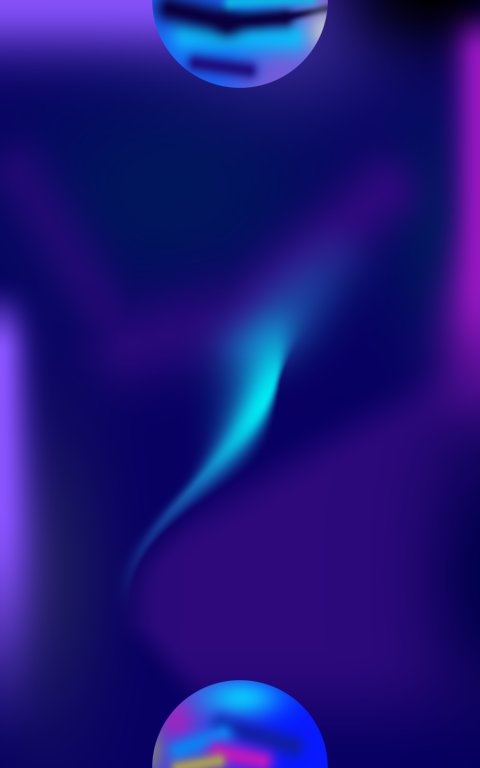
This background is drawn by a WebGL 1 fragment shader. Its source:

```glsl
precision highp float;

uniform vec2 u_resolution;

const float ORB_RADIUS = 0.183;
const vec3 NAVY = vec3(0.03, 0.0, 0.385);
const vec3 TEAL_NAVY = vec3(0.0, 0.085, 0.36);
const vec3 PLUM = vec3(0.175, 0.035, 0.485);
const vec3 VIOLET = vec3(0.54, 0.33, 1.0);
const vec3 MAGENTA = vec3(0.58, 0.09, 0.75);
const vec3 AZURE = vec3(0.11, 0.42, 0.76);
const vec3 CYAN = vec3(0.0, 0.91, 0.95);
const vec3 INK = vec3(0.04, 0.0, 0.24);

float bell(float d, float width) {
  d /= width;
  return exp(-d * d);
}

float fall(float low, float high, float v) {
  return 1.0 - smoothstep(low, high, v);
}

// Soft ellipse
float spot(vec2 p, vec2 center, vec2 radii) {
  return bell(length((p - center) / radii), 1.0);
}

// Soft line segment
float streak(vec2 p, vec2 a, vec2 b, float width) {
  vec2 ab = b - a;
  float t = clamp(dot(p - a, ab) / dot(ab, ab), 0.0, 1.0);
  return bell(length(p - a - ab * t), width);
}

// Horizontal place of the ribbon's bright fold at a given height
float foldX(float y) {
  return mix(0.262, 0.575, smoothstep(0.35, 0.85, y));
}

vec3 backdrop(vec2 p) {
  vec3 col = mix(NAVY, TEAL_NAVY, spot(p, vec2(0.36, 1.2), vec2(0.34, 0.25)));
  col = mix(col, TEAL_NAVY, spot(p, vec2(0.9, 1.13), vec2(0.1, 0.25)));

  // Plum valley
  float valley = streak(p, vec2(0.04, 1.24), vec2(0.27, 0.87), 0.065) * 0.65;
  valley = max(valley, streak(p, vec2(0.27, 0.88), vec2(0.5, 0.94), 0.09) * 0.85);
  valley = max(valley, streak(p, vec2(0.5, 0.94), vec2(0.8, 1.2), 0.075));
  col = mix(col, PLUM, valley);

  // Plum sheet below the ribbon
  float left = p.x - foldX(p.y) - 0.8 * max(0.0, 0.3 - p.y);
  float top = 0.68 + 0.56 * (p.x - 0.58) - p.y;
  float sheet = smoothstep(-0.03, 0.08, left) * smoothstep(-0.01, 0.13, top);
  sheet *= smoothstep(0.0, 0.25, p.y);
  col = mix(col, PLUM, sheet);
  col = mix(col, vec3(0.0, 0.0, 0.3), spot(p, vec2(1.03, 0.4), vec2(0.15, 0.33)));

  // Left light
  col = mix(col, vec3(0.11, 0.11, 0.36), 0.9 * spot(p, vec2(0.1, 0.4), vec2(0.13, 0.34)));
  float leftLight = bell(p.x, mix(0.075, 0.05, smoothstep(0.3, 1.0, p.y)));
  leftLight *= smoothstep(0.0, 0.55, p.y) * fall(0.86, 1.03, p.y);
  col = mix(col, VIOLET, leftLight);

  // Top light and dark corner
  col = mix(col, vec3(0.22, 0.18, 0.58), 0.65 * spot(p, vec2(0.6, 1.5), vec2(0.22, 0.14)));
  float topLight = bell(1.6 - p.y, 0.11) * fall(0.3, 0.85, p.x);
  col = mix(col, VIOLET, topLight * 0.95);
  col = mix(col, vec3(0.0), spot(p, vec2(0.9, 1.63), vec2(0.17, 0.13)));

  // Right light
  float rightLight = bell(1.0 - p.x, mix(0.095, 0.05, smoothstep(0.75, 1.2, p.y)));
  rightLight *= smoothstep(0.64, 1.02, p.y) * fall(1.48, 1.6, p.y);
  return mix(col, MAGENTA, rightLight);
}

vec3 addRibbon(vec3 col, vec2 p) {
  float d = p.x - foldX(p.y);
  float open = smoothstep(0.57, 0.84, p.y);
  float rim = 0.012 + 0.07 * bell(p.y - 0.635, 0.11) + 0.1 * smoothstep(0.8, 1.0, p.y);
  float side = d < 0.0 ? bell(d, mix(0.018, 0.095, open)) : fall(0.0, rim, d);
  float body = side * smoothstep(0.3, 0.68, p.y) * fall(0.8, 0.98, p.y);
  float plume = streak(p, vec2(0.54, 0.87), vec2(0.69, 1.08), 0.075);
  plume *= fall(0.86, 1.2, p.y) * smoothstep(0.74, 0.9, p.y);

  col = mix(col, AZURE, plume * 0.75);
  col = mix(col, mix(AZURE, CYAN, 0.3 * smoothstep(0.5, 0.75, p.y)), body * 0.9);
  float core = side * bell(d, mix(0.025, 0.055, open)) * bell(p.y - 0.765, 0.115);
  return mix(col, CYAN, core);
}

vec3 upperOrb(vec2 q) {
  vec3 col = mix(vec3(0.1, 0.38, 0.95), vec3(0.45, 0.36, 0.85), smoothstep(0.1, 0.9, q.x - q.y * 0.5));
  col = mix(col, vec3(0.05, 0.72, 0.98), streak(q, vec2(-0.6, -0.4), vec2(0.6, -0.42), 0.2));
  col = mix(col, vec3(0.12, 0.06, 0.5), streak(q, vec2(-0.5, -0.72), vec2(0.1, -0.8), 0.1));
  col = mix(col, INK, streak(q, vec2(-0.8, -0.1), vec2(-0.15, -0.25), 0.16));
  col = mix(col, INK, streak(q, vec2(-0.15, -0.25), vec2(0.5, -0.2), 0.12));
  col = mix(col, INK, streak(q, vec2(0.5, -0.2), vec2(1.0, -0.1), 0.05));
  col = mix(col, vec3(0.05, 0.7, 0.9), streak(q, vec2(-0.1, -0.02), vec2(0.8, 0.02), 0.09));
  return mix(col, vec3(0.78, 0.85, 0.78), 0.8 * spot(q, vec2(0.97, -0.35), vec2(0.2, 0.25)));
}

vec3 lowerOrb(vec2 q) {
  vec3 col = mix(vec3(0.28, 0.25, 0.85), vec3(0.03, 0.1, 1.0), smoothstep(-0.6, 0.6, q.x));
  col = mix(col, vec3(0.6, 0.15, 0.75), spot(q, vec2(-0.72, 0.55), vec2(0.22, 0.3)));
  col = mix(col, vec3(0.04, 0.75, 0.98), spot(q, vec2(0.02, 0.8), vec2(0.45, 0.22)));
  col = mix(col, vec3(0.06, 0.12, 0.65), streak(q, vec2(-0.2, 0.48), vec2(0.6, 0.25), 0.13));
  col = mix(col, vec3(0.05, 0.5, 0.95), streak(q, vec2(-0.7, 0.2), vec2(-0.2, 0.38), 0.13));
  col = mix(col, vec3(0.72, 0.1, 0.75), streak(q, vec2(-0.25, 0.18), vec2(0.25, 0.08), 0.13));
  col = mix(col, vec3(0.65, 0.6, 0.35), streak(q, vec2(-0.7, 0.0), vec2(-0.25, 0.08), 0.09));
  return mix(col, vec3(0.5, 0.5, 0.45), 0.8 * spot(q, vec2(-1.0, 0.2), vec2(0.13, 0.28)));
}

float disc(vec2 q, float blur) {
  return fall(1.0 - blur, 1.0 + blur, length(q));
}

void main() {
  // Width is 1, height is 1.6
  vec2 p = gl_FragCoord.xy / u_resolution * vec2(1.0, 1.6);
  float blur = 0.8 / (u_resolution.x * ORB_RADIUS);
  vec3 col = addRibbon(backdrop(p), p);

  vec2 upper = (p - vec2(0.5, 1.6)) / ORB_RADIUS;
  vec2 lower = (p - vec2(0.5, 0.0)) / ORB_RADIUS;
  col = mix(col, upperOrb(upper), disc(upper, blur));
  col = mix(col, lowerOrb(lower), disc(lower, blur));
  gl_FragColor = vec4(col, 1.0);
}
```
